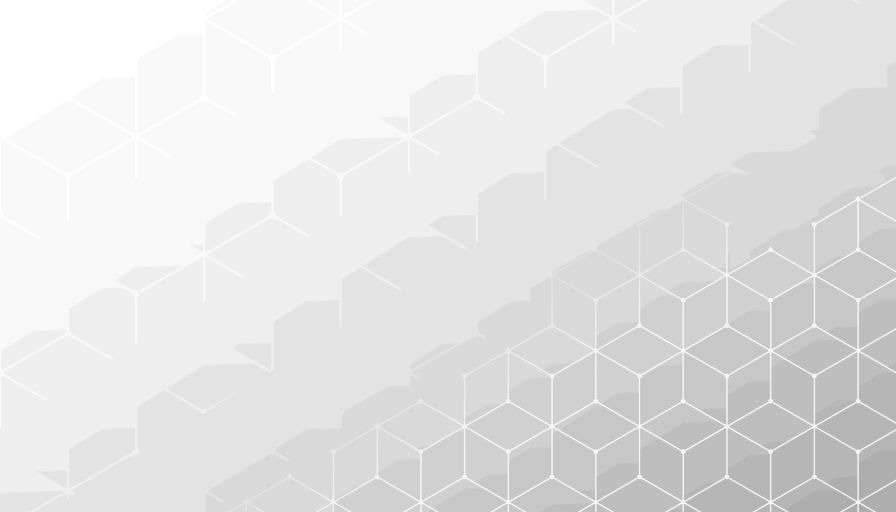
Give the GLSL for this background, as a Shadertoy shader.

```glsl
// Pale grey diagonal gradient, stepped into flat bands, under two cube lattices.
// Each lattice is a rhombille tiling: hexagonal cells whose six spokes are the edges.
// Facets bend the band borders; the fine lattice fills the lower right.

const float BIG_EDGE = 0.1537;               // lattice edge lengths, in canvas heights
const float SMALL_EDGE = 0.0986;
const vec2 BIG_ORIGIN = vec2(0.266, 0.733);  // one hub of each lattice
const vec2 SMALL_ORIGIN = vec2(1.676, 0.315);
const float BIG_LINE = 0.0024;               // half widths and dot radii
const float BIG_DOT = 0.0065;
const float SMALL_LINE = 0.0014;
const float SMALL_DOT = 0.0046;
const float SLANT = 1.6;                     // vertical weight of the gradient
const float FACET_BEND = 0.95;               // how far facets level the bands
const float SMALL_SHADE = 0.035;             // extra depth under the fine lattice
const vec3 LINE_COLOR = vec3(0.985);
const int BANDS = 9;
const float BORDER[BANDS] = float[](0.445, 1.10, 1.54, 1.94, 2.25, 2.47, 2.69, 2.92, 3.16);
const float DROP[BANDS] = float[](0.028, 0.040, 0.040, 0.040, 0.038, 0.033, 0.035, 0.033, 0.030);

const float ROOT3 = 1.7320508;

// Offset from the nearest hub, in edge lengths
vec2 hubOffset(vec2 p) {
    vec2 period = vec2(ROOT3, 3.0);
    vec2 a = mod(p + 0.5 * period, period) - 0.5 * period;
    vec2 b = mod(p, period) - 0.5 * period;
    return dot(a, a) < dot(b, b) ? a : b;
}

// Distance to the six spokes
float spokeDistance(vec2 q) {
    q = abs(q);
    return min(q.x, abs(0.5 * q.x - 0.5 * ROOT3 * q.y));
}

// Distance to the hub and the cell corners
float nodeDistance(vec2 q) {
    q = abs(q);
    float corner = min(length(q - vec2(0.0, 1.0)), length(q - vec2(0.5 * ROOT3, 0.5)));
    return min(length(q), corner);
}

// Depth lost across the right half of a facet
float facetBend(vec2 q) {
    bool flatFacet = abs(q.y) * ROOT3 < abs(q.x);
    float width = flatFacet ? ROOT3 : 0.5 * ROOT3;
    return max(fract(q.x / width) - 0.5, 0.0) * width * FACET_BEND;
}

// Grey value of the stepped gradient
float bandTone(float depth, float soft) {
    float tone = 1.0;
    for (int i = 0; i < BANDS; i++)
        tone -= DROP[i] * smoothstep(-soft, soft, depth - BORDER[i]);
    return tone;
}

float cover(float dist, float radius, float px) {
    return 1.0 - smoothstep(-0.6 * px, 0.6 * px, dist - radius);
}

// Lines and nodes of one lattice
float wire(vec2 q, float edge, float halfWidth, float dotRadius, float px) {
    float lines = cover(spokeDistance(q) * edge, halfWidth, px);
    return max(lines, cover(nodeDistance(q) * edge, dotRadius, px));
}

// Stepped silhouette of the fine lattice, its sides along lattice directions
float smallArea(vec2 p, float px) {
    float rise = 1.0 - p.y + p.x / ROOT3;
    float limit = p.x < 1.035 ? 1.256 : (p.x < 1.425 ? 1.158 : 1.355);
    return smoothstep(-px, px, rise - limit + 0.005);
}

void mainImage(out vec4 fragColor, in vec2 fragCoord) {
    float px = 1.0 / iResolution.y;
    vec2 p = fragCoord * px;
    vec2 bigCell = hubOffset((p - BIG_ORIGIN) / BIG_EDGE);
    vec2 smallCell = hubOffset((p - SMALL_ORIGIN) / SMALL_EDGE);
    float area = smallArea(p, px);

    // Banded background bent by the facets
    float depth = p.x + SLANT * (1.0 - p.y);
    float bigDepth = depth - facetBend(bigCell) * BIG_EDGE;
    float smallDepth = depth - facetBend(smallCell) * SMALL_EDGE + SMALL_SHADE;
    float soft = 1.4 * px;
    float tone = mix(bandTone(bigDepth, soft), bandTone(smallDepth, soft), area);

    // Large lattice: lines keep the lighter band a while longer, then vanish
    float lag = max(0.598 - 0.266 * depth, 0.0);
    float bigWire = wire(bigCell, BIG_EDGE, BIG_LINE, BIG_DOT, px);
    tone = mix(tone, max(tone, bandTone(depth - lag, soft)), bigWire * (1.0 - area));

    // Fine lattice: white lines that strengthen with depth
    float smallWire = wire(smallCell, SMALL_EDGE, SMALL_LINE, SMALL_DOT, px);
    float strength = mix(0.2, 0.88, smoothstep(1.92, 2.35, depth));
    vec3 color = mix(vec3(tone), LINE_COLOR, smallWire * area * strength);
    fragColor = vec4(color, 1.0);
}
```
